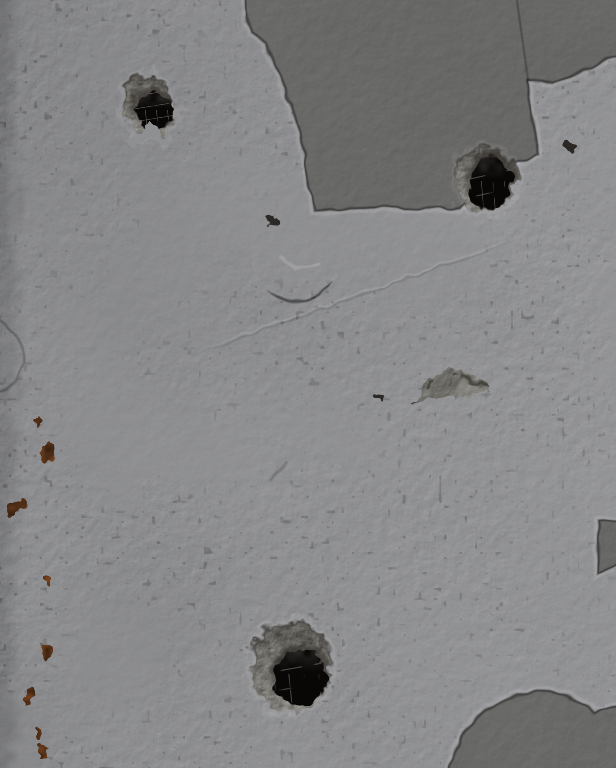
This texture is drawn by a Shadertoy shader. Its source:

```glsl
const vec3 PLASTER = vec3(.558, .56, .57);
const vec3 BARE = vec3(.408, .407, .403);
const vec3 RUBBLE = vec3(.46, .455, .435);
const vec3 SHADE = vec3(.2, .18, .165);
const vec3 CAVITY = vec3(.035, .028, .02);
const vec3 RUST = vec3(.31, .16, .055);
const float RELIEF = .13;
const float EDGE_WOBBLE = .006;
const vec2 LIGHT = vec2(-.0012, .0018);

// Outline of the large peeled area
const vec2 PEEL[18] = vec2[18](
  vec2(.312, 1.02), vec2(.326, .956), vec2(.346, .941), vec2(.378, .863),
  vec2(.395, .798), vec2(.408, .724), vec2(.456, .729), vec2(.599, .727),
  vec2(.638, .766), vec2(.674, .788), vec2(.701, .797), vec2(.691, .859),
  vec2(.688, .893), vec2(.719, .891), vec2(.753, .904), vec2(.8, .927),
  vec2(.84, .935), vec2(.84, 1.02));
// Holes: centre and radii
const vec4 RIM[3] = vec4[3](vec4(.193, .859, .034, .042),
  vec4(.632, .764, .04, .041), vec4(.38, .13, .052, .06));
const vec4 CORE[3] = vec4[3](vec4(.201, .854, .026, .025),
  vec4(.639, .761, .027, .036), vec4(.392, .119, .035, .038));
// Rust stains, then pits: centre and radius
const int STAINS = 8;
const vec3 SPOT[11] = vec3[11](vec3(.047, .451, .009), vec3(.063, .41, .011),
  vec3(.022, .342, .008), vec3(.058, .241, .006), vec3(.058, .15, .011),
  vec3(.041, .092, .008), vec3(.053, .047, .007), vec3(.06, .024, .008),
  vec3(.743, .808, .009), vec3(.359, .715, .008), vec3(.495, .485, .004));

float hash(vec2 p) {
  vec3 q = fract(p.xyx * .1031);
  q += dot(q, q.yzx + 33.33);
  return fract((q.x + q.y) * q.z);
}

float noise(vec2 p) {
  vec2 i = floor(p), f = fract(p);
  f = f * f * (3. - 2. * f);
  return mix(mix(hash(i), hash(i + vec2(1, 0)), f.x),
             mix(hash(i + vec2(0, 1)), hash(i + 1.), f.x), f.y);
}

vec2 jitter(vec2 p) { return vec2(noise(p), noise(p + 40.)) - .5; }

float fbm(vec2 p) {
  float sum = 0., amp = .5;
  for (int i = 0; i < 4; i++) {
    sum += amp * noise(p);
    p = mat2(1.6, 1.2, -1.2, 1.6) * p + 7.3;
    amp *= .5;
  }
  return sum;
}

float fill(float d) {
  float px = .8 / iResolution.y;
  return 1. - smoothstep(-px, px, d);
}

float line(float d, float width) {
  return 1. - smoothstep(0., width + 1. / iResolution.y, abs(d));
}

float segment(vec2 p, vec2 a, vec2 b) {
  vec2 e = b - a;
  return length(p - a - e * clamp(dot(p - a, e) / dot(e, e), 0., 1.));
}

float ellipse(vec2 p, vec4 e) {
  return (length((p - e.xy) / e.zw) - 1.) * min(e.z, e.w);
}

float bareArea(vec2 p) {
  float d = 1., side = 1.;
  for (int i = 0, j = 17; i < 18; j = i, i++) {
    vec2 a = PEEL[i], b = PEEL[j];
    d = min(d, segment(p, a, b));
    if ((a.y > p.y) != (b.y > p.y) &&
        p.x < a.x + (b.x - a.x) * (p.y - a.y) / (b.y - a.y)) side = -side;
  }
  float lower = min(length(p - vec2(.703, -.02)) - .12, length(p - vec2(.805, -.005)) - .085);
  float tab = max(max(.777 - p.x, p.y - .322), .251 + .6 * (p.x - .778) - p.y);
  return min(d * side, min(lower, tab));
}

void mainImage(out vec4 fragColor, in vec2 fragCoord) {
  vec2 p = fragCoord / iResolution.y;
  vec2 wobble = jitter(p * 70.);
  vec2 rough = p + wobble * .016 + jitter(p * 190.) * .008;

  // Plaster: broad tone, worn left side, lit bumps
  float bump = fbm(p * 95.) - fbm((p + LIGHT) * 95.);
  float patchy = smoothstep(.25, .7, fbm(p * 7.));
  float tone = .035 * (p.x - .4 + fbm(p * 5.) - .47);
  tone -= .07 * (1. - smoothstep(0., .035, p.x + .02 * wobble.x));
  tone -= .025 * (1. - smoothstep(0., .35, p.x)) * smoothstep(.4, 1., p.y);
  vec3 col = PLASTER + tone + bump * RELIEF * (.6 + .8 * patchy);
  col -= .1 * smoothstep(.83, .95, noise(p * 150.)) * patchy;

  // Diagonal seam, curled flake and fine cracks
  vec2 w = p + wobble * .005;
  float ridge = w.y - .544 - .355 * (w.x - .26);
  float span = smoothstep(.24, .32, p.x) * (1. - smoothstep(.6, .69, p.x));
  col += span * (.05 * line(ridge, .002) - .06 * line(ridge + .003, .002));
  float u = w.x - .385;
  col -= .26 * line(w.y - .607 - 11. * u * u, .0022)
    * smoothstep(.343, .36, p.x) * (1. - smoothstep(.426, .436, p.x));
  vec2 tip = vec2(.385, .651);
  col += .07 * line(min(segment(w, vec2(.365, .665), tip), segment(w, tip, vec2(.416, .655))), .002);
  col -= .12 * line(length(w - vec2(-.02, .535)) - .05, .002);
  col -= .1 * line(segment(w, vec2(.352, .376), vec2(.372, .398)), .002);

  // Bare areas under the peeled coat
  float bare = bareArea(p + wobble * EDGE_WOBBLE);
  vec3 bareCol = BARE + bump * .1 + .025 * (fbm(p * 9.) - .47);
  bareCol -= .1 * line(segment(p, vec2(.673, 1), vec2(.688, .893)), .0015);
  col += .05 * line(bare - .003, .003);
  col = mix(col, bareCol, fill(bare)) - .15 * line(bare + .001, .002);

  // Shallow chip with a ragged arch
  vec2 q = rough - vec2(.586, .484);
  q.y -= .19 * q.x;
  float arch = .035 * (1. - q.x * q.x / .0028);
  float groove = noise(vec2(p.x * 150. - p.y * 60., p.y * 40.));
  vec3 chip = RUBBLE + .16 * (groove - .5) + .3 * bump;
  chip = mix(chip, SHADE, .75 * line(q.y - arch * .72, .005) * smoothstep(.3, .6, groove));
  col = mix(col, chip, fill(max(-q.y, q.y - arch)));

  // Deep holes: crumbled rim, shaded ledge, broken laths
  for (int i = 0; i < 3; i++) {
    float rim = ellipse(rough, RIM[i]);
    float core = ellipse(mix(p, rough, .6), CORE[i]);
    vec2 c = (p - CORE[i].xy) / CORE[i].zw;
    vec3 rubble = RUBBLE + .22 * (fbm(p * 110.) - .45) + .5 * bump - .05 * c.y;
    rubble = mix(rubble, SHADE, .65 * line(core - .002, .007) * smoothstep(-.7, .5, c.y));
    col = mix(col + .04 * line(rim - .004, .004), rubble, fill(rim));
    col = mix(col, SHADE, .45 * line(rim, .0025) * smoothstep(-.2, .8, c.y));
    float laths = max(line(fract(c.x * 1.8 + .2 * c.y + .3) - .5, .07) * step(c.y, .1),
                      line(fract(c.y * 1.5 - .25 * c.x) - .5, .06));
    vec3 dark = CAVITY + .16 * smoothstep(.1, .9, c.y) * noise(p * 100.);
    dark += .24 * laths * smoothstep(.4, .65, noise(p * 75. + 3.));
    col = mix(col, dark, fill(core));
  }
  // Pale shard in the upper left hole
  vec2 s = rough - vec2(.195, .826);
  col = mix(col, PLASTER, fill(max(abs(s.x) * .9 + s.y - .014, -.01 - s.y)));

  // Rust stains and pits
  for (int i = 0; i < 11; i++) {
    bool rusty = i < STAINS;
    vec2 d = (rough - SPOT[i].xy) * (rusty ? vec2(1.5, .9) : vec2(1));
    vec3 tint = rusty ? RUST * (.6 + .9 * noise(p * 130.)) : SHADE * .7;
    col = mix(col, tint, .93 * fill(length(d) - SPOT[i].z));
  }
  fragColor = vec4(clamp(col, 0., 1.), 1);
}
```
